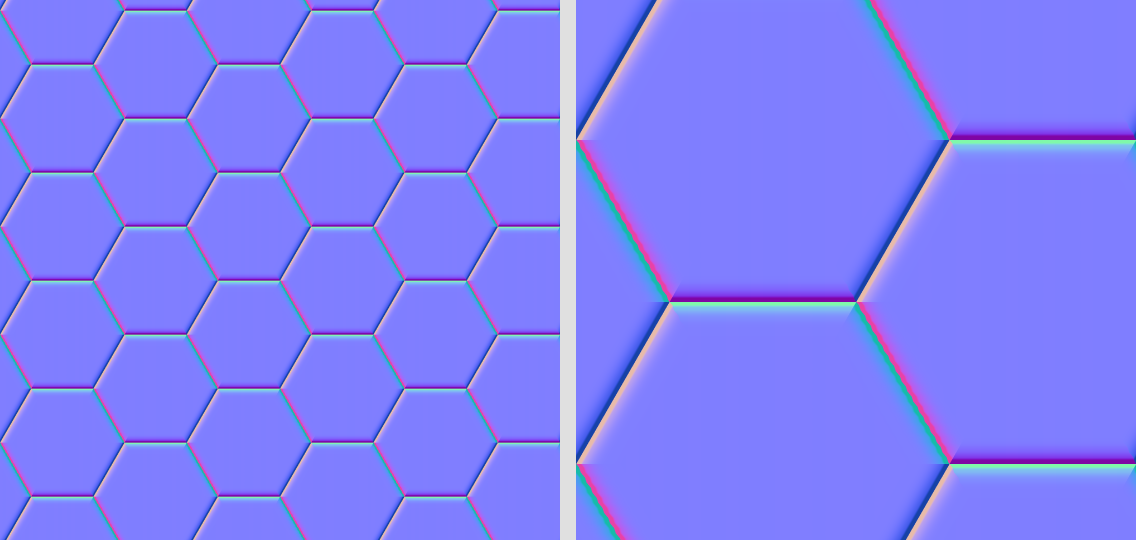
Left: the whole. Right: its middle third, enlarged.
Give the GLSL for this texture map, as a Shadertoy shader.

```glsl
// Tangent-space normal map of bevelled, flat-topped hexagonal tiles.
// Two offset lattices of centres give the nearest hexagon; the distance to its
// closest side sets the tilt. Whole repeat counts make it tile on all sides.

const vec2 REPEATS = vec2(3.0, 5.0);        // lattice periods across and down
const vec2 PERIOD = vec2(1.7320508, 1.0);   // one period, in hexagon heights
const vec2 CENTRE = vec2(0.334, 0.902);     // first hexagon centre, in periods
const vec2 SLANT = vec2(0.8660254, 0.5);    // normal of the slanted sides
const float RIM_WIDTH = 0.014;
const float HALO_WIDTH = 0.037;
const int SAMPLES = 3;

float hash(vec2 p) {
    return fract(sin(dot(p, vec2(127.1, 311.7))) * 43758.5453);
}

// Position relative to the closest lattice centre (xy) and its wrapped index (zw)
vec4 latticeCell(vec2 p, vec2 centre) {
    vec2 t = p / PERIOD - centre;
    vec2 index = floor(t + 0.5);
    return vec4((t - index) * PERIOD, mod(index, REPEATS));
}

// Nearest hexagon of the two interleaved lattices; w is offset to tell them apart
vec4 hexCell(vec2 p) {
    vec4 a = latticeCell(p, CENTRE);
    vec4 b = latticeCell(p, CENTRE + 0.5);
    b.w += 17.0;
    return dot(a.xy, a.xy) < dot(b.xy, b.xy) ? a : b;
}

// Outward direction of the closest side (xy) and the distance to it (z)
vec3 hexSide(vec2 p) {
    vec2 q = abs(p);
    float slanted = dot(q, SLANT);
    vec2 normal = slanted > q.y ? SLANT : vec2(0.0, 1.0);
    return vec3(normal * sign(p), 0.5 - max(slanted, q.y));
}

// Steep narrow rim followed by a soft falloff
float bevelTilt(float d) {
    float halo = 0.68 * exp(-d * d / (HALO_WIDTH * HALO_WIDTH));
    float rim = 1.0 - smoothstep(0.75 * RIM_WIDTH, 1.3 * RIM_WIDTH, d);
    return mix(halo, 0.95, rim);
}

// Fine serration of the falling diagonals, sliding along the rising ones
vec2 serrate(vec2 p, float teeth, float depth) {
    float tooth = abs(fract(p.y * teeth) - 0.5) * 2.0 - 0.5;
    return p + SLANT.yx * tooth * depth;
}

// Barely visible vertical streaks, differing from tile to tile
float streaks(vec4 cell) {
    float amount = hash(cell.zw + 3.0);
    float band = floor(cell.x * 26.0);
    return (hash(vec2(band, cell.z + 5.0 * cell.w)) - 0.5) * 0.014 * amount;
}

vec3 normalColour(vec2 uv) {
    vec2 p = serrate(uv * REPEATS * PERIOD, 32.0, 0.004);
    vec4 cell = hexCell(p);
    vec3 side = hexSide(cell.xy);
    vec2 tilt = side.xy * bevelTilt(side.z) * vec2(-1.0, 1.0);  // red axis points left
    tilt += vec2(streaks(cell), -0.008);
    float height = sqrt(max(0.0, 1.0 - dot(tilt, tilt)));
    return 0.5 + 0.5 * vec3(tilt, height);
}

void mainImage(out vec4 fragColor, in vec2 fragCoord) {
    // Average a small grid of samples to smooth the edges
    vec3 colour = vec3(0.0);
    for (int y = 0; y < SAMPLES; y++) {
        for (int x = 0; x < SAMPLES; x++) {
            vec2 offset = (vec2(x, y) + 0.5) / float(SAMPLES) - 0.5;
            colour += normalColour((fragCoord + offset) / iResolution.xy);
        }
    }
    fragColor = vec4(colour / float(SAMPLES * SAMPLES), 1.0);
}
```
